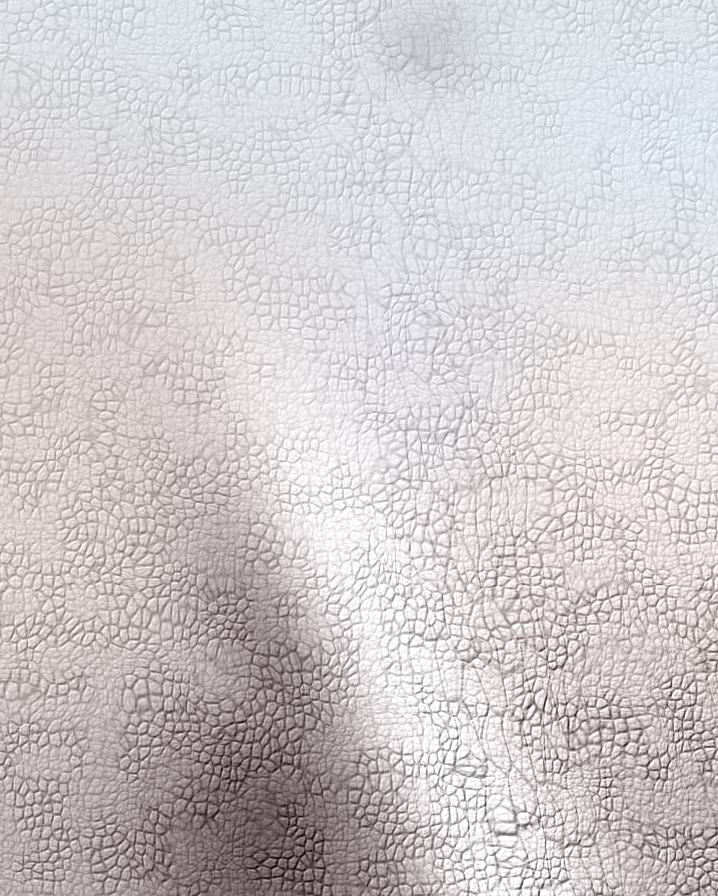
This texture is drawn by a Shadertoy shader. Its source:

```glsl
// Pale metallic leather: broad soft folds of silver, rose and cool blue light.
// A relief of warped cell grain and long creases is lit from the upper left,
// with the grain growing deeper toward the lower edge.

#define GRAIN_SCALE 86.0
#define FINE_SCALE 150.0
#define CREASE_SCALE vec2(44.0, 15.0)
#define CREASE_LEAN 0.20
#define LIGHT_STEP vec2(-0.0013, 0.0018)
#define RELIEF_GAIN 0.34
#define CAVITY_GAIN 0.30
#define SILVER vec3(0.86, 0.88, 0.90)
#define ROSE vec3(0.85, 0.805, 0.80)
#define SHADOW vec3(0.37, 0.31, 0.32)
#define SHEEN vec3(0.97, 0.96, 0.97)

float hash(vec2 p) {
    return fract(sin(dot(p, vec2(127.1, 311.7))) * 43758.55);
}

float noise(vec2 p) {
    vec2 i = floor(p), f = fract(p);
    f = f * f * (3.0 - 2.0 * f);
    return mix(mix(hash(i), hash(i + vec2(1, 0)), f.x),
               mix(hash(i + vec2(0, 1)), hash(i + vec2(1, 1)), f.x), f.y);
}

float fbm(vec2 p) {
    float sum = 0.0, weight = 0.5;
    for (int i = 0; i < 4; i++) {
        sum += weight * noise(p);
        p = p * 2.03 + 17.3;
        weight *= 0.5;
    }
    return sum;
}

// Gap between the two nearest cell centres: zero along the cell borders
float cellGap(vec2 p) {
    vec2 cell = floor(p), f = fract(p);
    float nearest = 9.0, second = 9.0;
    for (int y = -1; y <= 1; y++)
    for (int x = -1; x <= 1; x++) {
        vec2 o = vec2(x, y), id = cell + o;
        vec2 jitter = vec2(hash(id), hash(id + 57.3));
        float d = length(o + 0.1 + 0.8 * jitter - f);
        second = min(second, max(nearest, d));
        nearest = min(nearest, d);
    }
    return second - nearest;
}

// Leather surface: rounded grain, fine pores and patches of long creases
float relief(vec2 p) {
    vec2 warp = vec2(noise(p * 22.0), noise(p * 22.0 + 31.7)) - 0.5;
    vec2 q = p + 0.016 * warp;
    float grain = smoothstep(0.0, 0.42, cellGap(q * GRAIN_SCALE * vec2(1.0, 0.88)));
    float fine = smoothstep(0.0, 0.5, cellGap(q * FINE_SCALE));
    grain = mix(1.0, grain, 0.35 + 0.65 * smoothstep(0.25, 0.65, noise(p * 34.0)));

    // Creases lean with the hide on the right and lie flatter on the left
    float side = smoothstep(0.22, 0.40, p.x);
    vec2 upright = vec2(q.x + CREASE_LEAN * q.y, q.y) * CREASE_SCALE;
    vec2 flatter = vec2(q.y + 0.45 * q.x, q.x - 0.3 * q.y) * CREASE_SCALE;
    float gap = mix(cellGap(flatter), cellGap(upright), side);
    float band = exp(-pow((p.x + CREASE_LEAN * p.y - 0.60) / 0.13, 2.0));
    float patches = smoothstep(0.38, 0.62, fbm(p * 7.0));
    float crease = (1.0 - smoothstep(0.0, 0.17, gap)) * max(0.55 * patches, band);
    return 0.68 * grain + 0.20 * fine + 0.12 * noise(p * 110.0) - 0.55 * crease;
}

float blob(vec2 p, vec2 centre, vec2 radius) {
    vec2 d = (p - centre) / radius;
    return exp(-dot(d, d));
}

// Broad light and colour over the folded hide
vec3 foldTone(vec2 uv) {
    vec2 p = uv + 0.07 * (vec2(fbm(uv * 3.0), fbm(uv * 3.0 + 9.1)) - 0.47);
    vec3 tone = mix(vec3(0.71, 0.66, 0.66), ROSE, smoothstep(0.0, 0.45, p.y));
    tone = mix(tone, SILVER, smoothstep(0.50, 0.95, p.y + 0.35 * (p.x - 0.3)));
    tone = mix(tone, vec3(0.93, 0.89, 0.885), 0.8 * blob(p, vec2(0.88, 0.52), vec2(0.26, 0.22)));
    tone = mix(tone, vec3(0.88, 0.88, 0.91), 0.8 * blob(p, vec2(0.56, 0.66), vec2(0.15, 0.25)));
    tone = mix(tone, vec3(0.87, 0.91, 0.95), 0.6 * blob(p, vec2(0.95, 0.84), vec2(0.22, 0.12)));

    // Dark valley beside the diagonal sheen
    float valley = blob(p, vec2(0.36, 0.06), vec2(0.17, 0.15));
    valley = max(valley, 0.60 * blob(vec2(p.x + 0.5 * p.y, p.y), vec2(0.51, 0.24), vec2(0.10, 0.18)));
    tone = mix(tone, SHADOW, 0.90 * valley);
    float offset = p.x - (0.70 - 0.55 * p.y);
    float width = offset < 0.0 ? 0.10 : 0.16;
    float sheen = exp(-offset * offset / (width * width));
    sheen *= 1.0 - smoothstep(0.38, 0.78, p.y);
    tone = mix(tone, SHEEN, 0.95 * sheen);
    return tone - 0.09 * blob(p, vec2(0.60, 0.94), vec2(0.07, 0.05));
}

void mainImage(out vec4 fragColor, in vec2 fragCoord) {
    vec2 uv = fragCoord / iResolution.xy;
    vec2 p = fragCoord / iResolution.y;
    float height = relief(p);
    float slope = height - relief(p + LIGHT_STEP);

    // Grain is faint at the top and deepest at the lower right
    float depth = mix(0.30, 0.85, 1.0 - smoothstep(0.10, 0.80, uv.y));
    depth += 0.35 * blob(uv, vec2(0.90, 0.15), vec2(0.30, 0.30));
    float shade = RELIEF_GAIN * slope + CAVITY_GAIN * (height - 0.70);
    vec3 color = foldTone(uv) + depth * shade * vec3(0.97, 1.0, 1.0);
    fragColor = vec4(clamp(color, 0.0, 1.0), 1.0);
}
```
